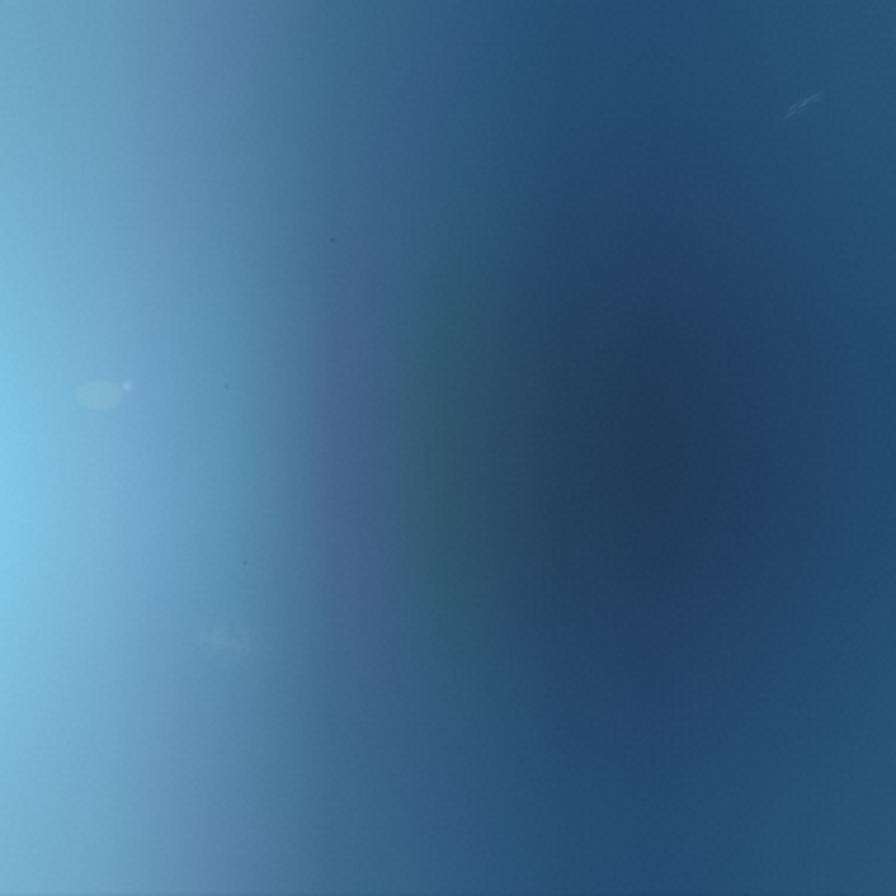
Write a WebGL 1 fragment shader that draws this texture.

```glsl
precision highp float;
// Soft blue backdrop: bright left glow, dark oval core, faint tinted rings, flare and wisps.
uniform vec2 u_resolution;

// Horizontal colour stops through the middle of the canvas
const vec3 MID_GLOW   = vec3(0.51, 0.78, 0.91);
const vec3 MID_SKY    = vec3(0.465, 0.69, 0.825);
const vec3 MID_AZURE  = vec3(0.365, 0.575, 0.72);
const vec3 MID_SLATE  = vec3(0.272, 0.415, 0.56);
const vec3 MID_TEAL   = vec3(0.19, 0.332, 0.435);
const vec3 MID_DEEP   = vec3(0.14, 0.255, 0.37);
const vec3 MID_CORE   = vec3(0.13, 0.23, 0.352);
const vec3 MID_RIGHT  = vec3(0.14, 0.295, 0.435);

// The same stops along the top and bottom
const vec3 EDGE_GLOW  = vec3(0.445, 0.665, 0.785);
const vec3 EDGE_SKY   = vec3(0.41, 0.61, 0.74);
const vec3 EDGE_AZURE = vec3(0.328, 0.51, 0.645);
const vec3 EDGE_SLATE = vec3(0.242, 0.42, 0.56);
const vec3 EDGE_TEAL  = vec3(0.192, 0.365, 0.52);
const vec3 EDGE_DEEP  = vec3(0.155, 0.315, 0.465);
const vec3 EDGE_CORE  = vec3(0.148, 0.305, 0.46);
const vec3 EDGE_RIGHT = vec3(0.16, 0.342, 0.47);

const float PI = 3.14159;
const vec2 CORE_CENTER = vec2(0.73, 0.51);
const vec2 CORE_RADIUS = vec2(0.35, 0.55);
const vec3 VIOLET_TINT = vec3(0.009, -0.007, 0.005);
const vec3 GREEN_TINT  = vec3(-0.003, 0.004, -0.009);
const vec2 FLARE_CENTER = vec2(0.111, 0.559);
const vec2 GLINT_CENTER = vec2(0.142, 0.569);
const vec2 CLOUD_CENTER = vec2(0.254, 0.286);
const vec2 STREAK_CENTER = vec2(0.893, 0.881);
const float STREAK_ANGLE = 0.56;
const float GRAIN = 0.012;

vec2 gradientAt(vec2 cell) {
  float h = fract(sin(dot(cell, vec2(127.1, 311.7))) * 43758.5);
  return vec2(cos(2.0 * PI * h), sin(2.0 * PI * h));
}

float gradientNoise(vec2 p) {
  vec2 i = floor(p), f = fract(p);
  vec2 u = f * f * f * (f * (f * 6.0 - 15.0) + 10.0);
  vec2 e = vec2(1.0, 0.0);
  float low = mix(dot(gradientAt(i), f), dot(gradientAt(i + e), f - e), u.x);
  float high = mix(dot(gradientAt(i + e.yx), f - e.yx),
                   dot(gradientAt(i + e.xx), f - e.xx), u.x);
  return mix(low, high, u.y);
}

float fbm(vec2 p) {
  float sum = 0.0, amp = 0.5;
  for (int i = 0; i < 4; i++) {
    sum += amp * gradientNoise(p);
    p = p * 2.03 + 7.1;
    amp *= 0.5;
  }
  return sum;
}

float bell(float x) { return exp(-x * x); }

vec3 blendStop(vec3 color, vec3 next, float from, float to, float x) {
  return mix(color, next, clamp((x - from) / (to - from), 0.0, 1.0));
}

vec3 backdrop(vec2 uv) {
  float x = uv.x;
  // The left glow sits slightly below the dark core
  float w = bell((uv.y - mix(0.46, 0.51, x)) / 0.31);
  vec3 c = mix(EDGE_GLOW, MID_GLOW, w);
  c = blendStop(c, mix(EDGE_SKY, MID_SKY, w), 0.0, 0.12, x);
  c = blendStop(c, mix(EDGE_AZURE, MID_AZURE, w), 0.12, 0.25, x);
  c = blendStop(c, mix(EDGE_SLATE, MID_SLATE, w), 0.25, 0.37, x);
  c = blendStop(c, mix(EDGE_TEAL, MID_TEAL, w), 0.37, 0.5, x);
  c = blendStop(c, mix(EDGE_DEEP, MID_DEEP, w), 0.5, 0.63, x);
  c = blendStop(c, mix(EDGE_CORE, MID_CORE, w), 0.63, 0.73, x);
  c = mix(c, mix(EDGE_RIGHT, MID_RIGHT, w), smoothstep(0.7, 1.05, x));
  return c + 0.035 * (1.0 - smoothstep(0.0, 0.35, x)) * (0.5 - uv.y);
}

vec3 ringTints(vec2 uv) {
  float d = length((uv - CORE_CENTER) / CORE_RADIUS);
  float onLeft = 1.0 - smoothstep(0.45, 0.62, uv.x);
  float violet = bell((d - 1.0) / 0.12) + bell((d - 1.63) / 0.13);
  float green = bell((d - 0.69) / 0.15) + bell((d - 1.27) / 0.12);
  return onLeft * (violet * VIOLET_TINT + green * GREEN_TINT);
}

float speck(vec2 uv, vec2 center) { return bell(length(uv - center) / 0.0025); }

vec3 smallDetails(vec2 uv) {
  // Oval flare and its round glint
  float oval = length((uv - FLARE_CENTER) / vec2(0.028, 0.018));
  vec3 light = vec3(0.035, 0.025, -0.01) * (1.0 - smoothstep(0.75, 1.1, oval));
  light += bell(length(uv - GLINT_CENTER) / 0.0055) * vec3(0.1, 0.055, 0.06);
  // Ragged cloud
  float cloud = bell(length((uv - CLOUD_CENTER) / vec2(0.035, 0.022)));
  light += cloud * vec3(0.03, 0.021, 0.01) * (1.0 + 3.0 * fbm(uv * 60.0));
  // Diagonal fibrous streak
  vec2 p = uv - STREAK_CENTER;
  float c = cos(STREAK_ANGLE), s = sin(STREAK_ANGLE);
  p = vec2(c * p.x + s * p.y, c * p.y - s * p.x);
  float fibres = 0.8 + 2.0 * gradientNoise(p * vec2(70.0, 260.0));
  light += bell(p.x / 0.023) * bell(p.y / 0.005) * fibres * vec3(0.06, 0.055, 0.045);
  // Dark dust
  float dust = speck(uv, vec2(0.253, 0.569)) + speck(uv, vec2(0.273, 0.372));
  return light - 0.05 * (dust + speck(uv, vec2(0.371, 0.732)));
}

void main() {
  vec2 uv = gl_FragCoord.xy / u_resolution;
  vec3 color = backdrop(uv) + ringTints(uv) + smallDetails(uv);
  color += 0.008 * fbm(uv * 6.0) + GRAIN * gradientNoise(uv * 190.0);
  color *= 0.95 + 0.05 * smoothstep(0.0, 0.006, uv.y);
  gl_FragColor = vec4(clamp(color, 0.0, 1.0), 1.0);
}
```
